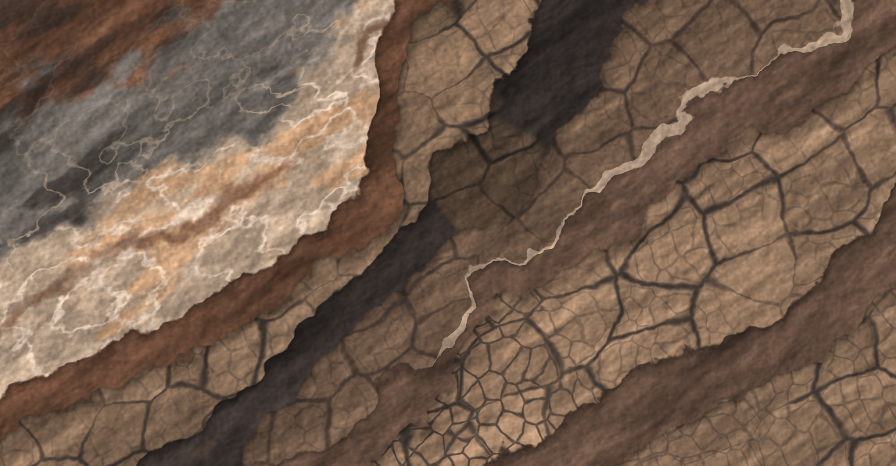
Reproduce this texture procedurally as a Shadertoy shader.

```glsl
// Weathered rock face: tilted beds of cracked tan stone, dark shale and a pale mineral band.
#define TILT 0.576        // dip of the beds in radians
#define WARP 0.20         // waviness of the bed contacts
#define EDGE 0.004        // softness of the contacts
#define PLATES 7.5        // cracked plates per canvas height
#define RELIEF 1.5        // strength of the surface light
#define TAN vec3(0.55, 0.44, 0.35)
#define BROWN vec3(0.37, 0.285, 0.235)
#define RUST vec3(0.39, 0.27, 0.205)
#define SHADOW vec3(0.19, 0.165, 0.155)
#define SLATE vec3(0.40, 0.375, 0.35)
#define CREAM vec3(0.74, 0.64, 0.545)
#define CHALK vec3(0.88, 0.79, 0.71)

float hash(vec2 p) {
    return fract(sin(dot(p, vec2(127.1, 311.7))) * 43758.5453);
}

float noise(vec2 p) {
    vec2 i = floor(p), f = fract(p);
    f = f * f * (3.0 - 2.0 * f);
    return mix(mix(hash(i), hash(i + vec2(1, 0)), f.x),
               mix(hash(i + vec2(0, 1)), hash(i + vec2(1, 1)), f.x), f.y);
}

float fbm(vec2 p) {
    float sum = 0.0, amp = 0.52;
    for (int i = 0; i < 5; i++) {
        sum += amp * noise(p);
        p = mat2(1.6, 1.2, -1.2, 1.6) * p + 7.3;
        amp *= 0.5;
    }
    return sum;
}

// Thin wandering lines where the noise crosses its middle value
float veins(vec2 p, float width) {
    return 1.0 - smoothstep(0.0, width, abs(fbm(p) - 0.5));
}

// Cellular plates: x = distance to the crack, y = random tint
vec2 plates(vec2 p) {
    vec2 cell = floor(p);
    float near = 9.0, second = 9.0, tint = 0.0;
    for (int y = -1; y <= 1; y++)
    for (int x = -1; x <= 1; x++) {
        vec2 c = cell + vec2(x, y);
        float d = length(c + 0.1 + 0.8 * vec2(hash(c), hash(c + 41.7)) - p);
        if (d < near) { second = near; near = d; tint = hash(c + 9.2); }
        else second = min(second, d);
    }
    return vec2(second - near, tint);
}

// Stone broken into large plates, with rubble where asked
vec3 crackedStone(vec2 q, vec3 base, float rubble) {
    vec2 w = q + 0.07 * vec2(fbm(q * 7.0), fbm(q * 7.0 + 31.0));
    vec2 big = plates(w * PLATES * vec2(0.85, 1.15));
    vec2 small = plates(w * PLATES * 2.8);
    float gate = smoothstep(0.30, 0.62, fbm(q * 5.0 + 12.0));
    float crack = (1.0 - smoothstep(0.01, 0.04 + 0.09 * gate, big.x)) * (0.3 + 0.6 * gate);
    float fine = (1.0 - smoothstep(0.02, 0.17, small.x)) * max(rubble, 0.4 * gate * gate);
    base *= 0.88 + 0.16 * big.y + 0.10 * small.y * rubble;
    base *= 0.85 + 0.30 * noise(q * vec2(4.0, 65.0) + fbm(q * 6.0));
    return mix(base, SHADOW * 1.15, max(crack, 0.75 * fine));
}

// Thinly layered shale
vec3 shale(vec2 q, vec3 base) {
    float layers = fbm(vec2(q.x * 3.0, q.y * 24.0) + 2.0 * fbm(q * 4.0));
    return base * (0.55 + 0.9 * layers);
}

// Lays a bed over those below it, with a shadow under its lip
vec3 layBed(vec3 below, vec3 rock, float d) {
    below *= 1.0 - 0.42 * exp(min(d, 0.0) * 75.0);
    return mix(below, rock, smoothstep(-EDGE, EDGE, d));
}

float surface(vec2 q) {
    return fbm(q * vec2(7.0, 13.0)) + 0.45 * fbm(q * vec2(26.0, 34.0));
}

void mainImage(out vec4 fragColor, in vec2 fragCoord) {
    vec2 p = fragCoord / iResolution.y;
    vec2 q = mat2(cos(TILT), -sin(TILT), sin(TILT), cos(TILT)) * p;
    float u = q.x;
    float v = q.y + WARP * (fbm(p * 3.5) - 0.5) + 0.07 * (fbm(p * 15.0) - 0.5);
    float grain = fbm(q * vec2(14.0, 26.0));

    // Contacts between the beds
    float ravine = -0.18 + 0.25 * (u - 0.6);
    float seam = -0.19 + 0.05 * (u - 1.4) - 0.12 * (1.0 - smoothstep(0.85, 1.15, u));
    float bedTop = -0.28 - 0.18 * (1.0 - smoothstep(0.75, 1.1, u));
    float paleBase = 0.085 + 0.30 * smoothstep(0.95, 1.3, u);
    float paleTop = 0.34 + 0.10 * smoothstep(0.9, 1.25, u);

    // Lower beds
    vec3 tanStone = crackedStone(q, TAN, 0.15);
    vec3 col = crackedStone(q, TAN, 0.45);
    col = layBed(col, shale(q, BROWN), v + 0.73);
    col = layBed(col, crackedStone(q, TAN * 1.06, 1.0 - smoothstep(1.0, 1.35, u)), v + 0.575);
    col = layBed(col, shale(q, BROWN * 1.04), v - bedTop);
    col = layBed(col, mix(tanStone * 0.88, shale(q, BROWN), 0.3), v - seam);

    // Broken chalk vein along the seam
    float veinWidth = 0.013 * smoothstep(0.38, 0.68, fbm(q * 6.0 + 5.0));
    float vein = 1.0 - smoothstep(veinWidth, veinWidth + EDGE, abs(v - seam));
    col = mix(col, CREAM, vein * 0.8 * smoothstep(0.8, 1.0, u));

    // Dark ravine, tan blocks and rusty ledge
    vec3 dark = mix(shale(q, SHADOW * 1.05), tanStone * 0.6, smoothstep(0.54, 0.66, fbm(q * 5.0 + 20.0)));
    col = layBed(col, dark, v - ravine + 0.06);
    col = layBed(col, tanStone * 0.95, v - ravine - 0.06 - 0.06 * smoothstep(1.1, 1.5, u));
    col = layBed(col, shale(q, RUST), v - paleBase + 0.08);

    // Pale mineral band with peach stains and a brown streak
    vec3 pale = mix(CREAM * 0.86, CREAM * 1.06, smoothstep(0.3, 0.7, grain));
    pale = mix(pale, vec3(0.78, 0.59, 0.43), 0.65 * smoothstep(0.54, 0.68, fbm(q * vec2(5.0, 17.0) + 3.0)));
    pale = mix(pale, CHALK, 0.85 * veins(q * vec2(9.0, 15.0) + 8.0, 0.05));
    float streak = 1.0 - smoothstep(0.004, 0.022, abs(v - 0.235 - 0.1 * smoothstep(0.9, 1.2, u)));
    pale = mix(pale, RUST * 1.15, 0.75 * streak * smoothstep(0.35, 0.55, fbm(q * 5.0 + 50.0)));
    col = layBed(col, pale, v - paleBase);

    // Slate with pale threads near the band and brown layers above
    float height = v - paleTop;
    vec3 slate = mix(shale(q, SLATE), shale(q, RUST), smoothstep(0.23, 0.30, height + 0.2 * (grain - 0.5)));
    slate = mix(slate, SHADOW, 0.6 * smoothstep(0.55, 0.68, fbm(q * vec2(5.0, 16.0) + 70.0)));
    slate = mix(slate, CREAM, veins(q * vec2(9.0, 14.0) + 90.0, 0.035) * 0.75 * exp(-max(height, 0.0) * 6.0));
    col = mix(col, slate, smoothstep(-0.03, 0.03, height + 0.12 * (grain - 0.5)));

    // Light on the rough surface
    float slope = surface(q) - surface(q + vec2(-0.003, 0.006));
    col *= clamp(1.0 + RELIEF * slope, 0.6, 1.4) * (0.93 + 0.14 * noise(p * 130.0));
    fragColor = vec4(clamp(col, 0.0, 1.0), 1.0);
}
```
